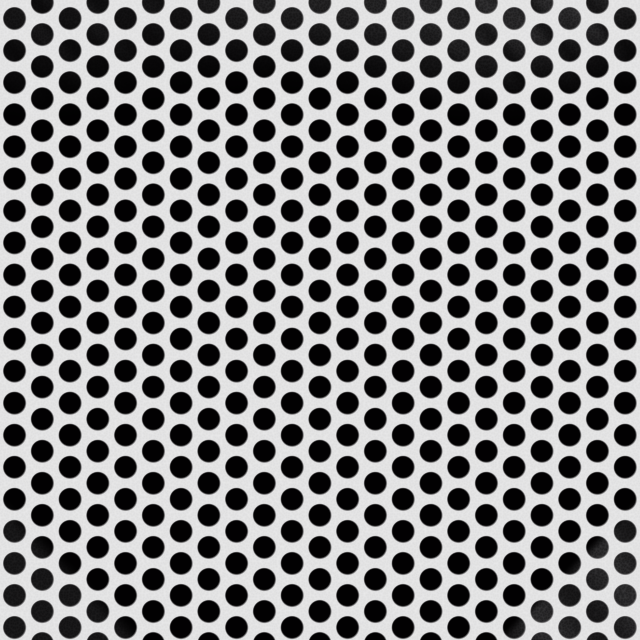
Reproduce this texture procedurally as a WebGL 2 fragment shader.

```glsl
#version 300 es
precision highp float;

uniform vec2 u_resolution;
out vec4 outColor;

// Layout, in canvas units
const vec2 PITCH = vec2(0.04337, 0.05008);
const vec2 FIRST_HOLE = vec2(0.0228, 0.0195);
const float HOLE_RADIUS = 0.0179;
const float BORE_RADIUS = 0.0168;
const vec2 BORE_SHIFT = vec2(-0.0003, 0.0003);
const float EDGE_SOFTNESS = 0.0013;

// Colours and surface
const vec3 PLATE = vec3(0.89, 0.89, 0.892);
const vec3 WALL = vec3(0.42, 0.415, 0.42);
const vec3 DEPTH = vec3(0.008, 0.005, 0.008);
const vec3 SHEEN = vec3(0.15, 0.15, 0.152);
const float GRAIN_CELLS = 260.0;
const float GRAIN_STRENGTH = 0.035;

vec2 hash22(vec2 p) {
    vec3 q = fract(p.xyx * vec3(0.1031, 0.1030, 0.0973));
    q += dot(q, q.yzx + 33.33);
    return fract((q.xx + q.yz) * q.zy);
}

// Distance to the nearest scattered point
float cellular(vec2 p) {
    vec2 cell = floor(p);
    vec2 local = p - cell;
    float nearest = 2.0;
    for (int y = -1; y <= 1; y++) {
        for (int x = -1; x <= 1; x++) {
            vec2 offset = vec2(x, y);
            vec2 point = offset + hash22(cell + offset);
            nearest = min(nearest, distance(local, point));
        }
    }
    return nearest;
}

// Offset from the nearest hole centre; odd columns shift by half a pitch
vec2 holeOffset(vec2 p) {
    vec2 grid = (p - FIRST_HOLE) / PITCH;
    float column = floor(grid.x + 0.5);
    grid.y -= 0.5 * mod(column, 2.0);
    return (grid - vec2(column, floor(grid.y + 0.5))) * PITCH;
}

float disc(vec2 p, float radius, float softness) {
    return 1.0 - smoothstep(-softness, softness, length(p) - radius);
}

// Faint light behind the plate along the top and in the lower corners
float backSheen(vec2 p) {
    float top = smoothstep(0.83, 1.0, p.y + 0.025 * sin(9.0 * p.x + 1.0));
    top *= 0.5 + 0.5 * smoothstep(0.4, 0.25, abs(p.x - 0.65));
    float streak = sin(58.0 * (p.x + p.y)) + 0.5 * sin(131.0 * (p.x + 0.8 * p.y));
    top *= 0.85 + 0.22 * streak * smoothstep(0.12, 0.35, abs(p.x - 0.48));

    float right = smoothstep(0.77, 0.795, p.x - p.y);
    right *= 0.8 + 0.25 * sin(38.0 * p.x + 27.0 * p.y);
    float left = 0.55 * smoothstep(0.235, 0.19, p.x + p.y);
    return max(top, max(right, left));
}

void main() {
    vec2 p = gl_FragCoord.xy / u_resolution;
    float softness = max(EDGE_SOFTNESS, 0.75 / min(u_resolution.x, u_resolution.y));

    // Plate with fine grain
    float grain = cellular(p * GRAIN_CELLS) - 0.45;
    vec3 color = PLATE + grain * GRAIN_STRENGTH;

    // Grey rim, then the dark opening with its sheen
    vec2 offset = holeOffset(p);
    vec3 opening = DEPTH + SHEEN * backSheen(p) * (1.0 + 0.5 * grain);
    color = mix(color, WALL, disc(offset, HOLE_RADIUS, softness));
    color = mix(color, opening, disc(offset - BORE_SHIFT, BORE_RADIUS, softness));

    outColor = vec4(color, 1.0);
}
```
